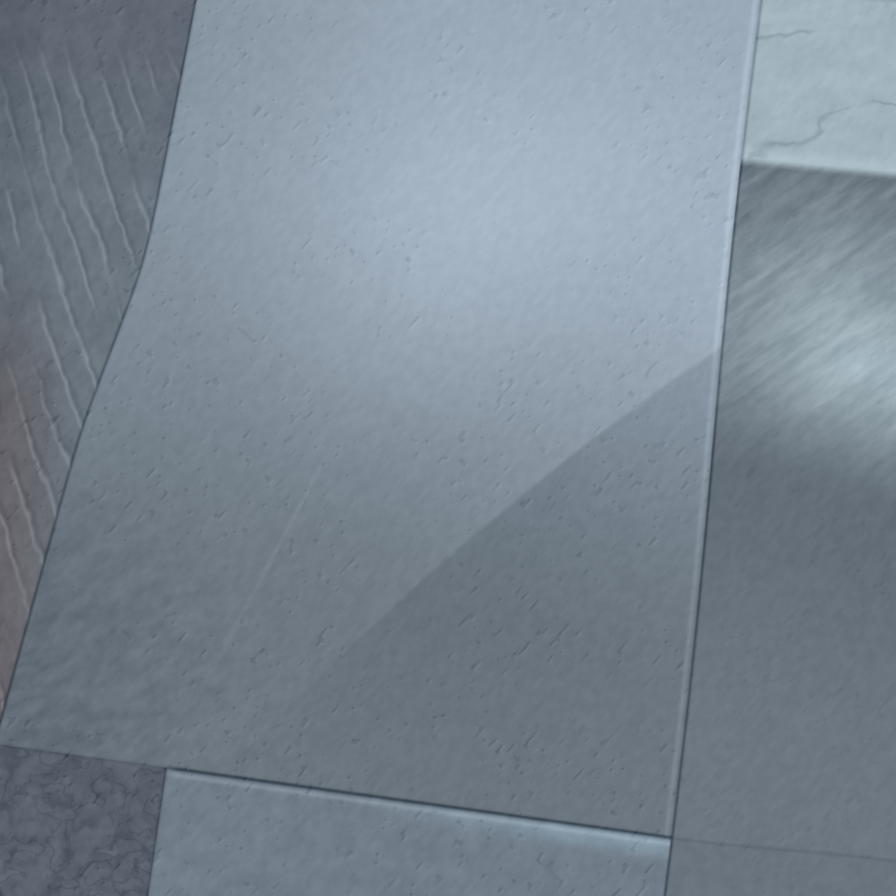
A Shadertoy shader for this texture:

```glsl
// Overlapping slate-grey metal sheets under a soft overhead glow.
// Curved seam functions split the canvas into sheets; each sheet gets its own
// gradient, then directional noise adds grain, pits, scratches and ridges.
const vec3 STEEL = vec3(0.428, 0.470, 0.508);
const vec3 SHINE = vec3(0.625, 0.685, 0.745);
const vec3 SHADOW = vec3(0.335, 0.365, 0.41);
const vec3 PALE = vec3(0.63, 0.70, 0.735);
const vec3 RUST = vec3(0.40, 0.385, 0.405);
const vec2 GLOW_CENTRE = vec2(0.53, 0.74);
const float SEAM_WIDTH = 0.0019;
const float GRAIN = 0.022;
const float PITS = 0.05;

float hash(vec2 p) {
    vec3 q = fract(vec3(p.xyx) * 0.1031);
    q += dot(q, q.yzx + 33.33);
    return fract((q.x + q.y) * q.z);
}

float noise(vec2 p) {
    vec2 i = floor(p), f = fract(p);
    f = f * f * (3.0 - 2.0 * f);
    return mix(mix(hash(i), hash(i + vec2(1, 0)), f.x),
               mix(hash(i + vec2(0, 1)), hash(i + vec2(1, 1)), f.x), f.y);
}

float fbm(vec2 p) {
    float sum = 0.0, amp = 0.5;
    for (int i = 0; i < 4; i++) {
        sum += amp * noise(p);
        p = mat2(1.6, 1.2, -1.2, 1.6) * p + 7.3;
        amp *= 0.5;
    }
    return sum / 0.9375;
}

vec2 turn(vec2 p, float a) {
    return vec2(cos(a) * p.x + sin(a) * p.y, cos(a) * p.y - sin(a) * p.x);
}

// Soft line profile around distance zero
float line(float d, float w) { return exp(-d * d / (w * w)); }

// Ramp with a rounded corner, for smoothly bending seams
float bend(float t) { return 0.5 * (t + sqrt(t * t + 0.0016)); }

// Seam positions
float leftSeam(float y) {
    return 0.091 + 0.274 * (y - 0.525) + 0.122 * bend(y - 0.525) - 0.205 * bend(y - 0.707);
}
float rightSeam(float y) { return 0.741 + 0.108 * y + 0.003 * sin(y * 6.28); }
float lowerSeam(float x) { return 0.169 - 0.139 * x + 0.009 * smoothstep(0.75, 1.0, x); }
float crease(float x) { float t = x - 0.482; return 0.362 + 0.89 * t - 0.35 * t * t; }

vec3 centreSheet(vec2 p, float aa) {
    float light = smoothstep(0.28, 0.80, p.y + 0.12 * (p.x - 0.5));
    light *= mix(0.50, 1.0, smoothstep(0.12, 0.52, p.x));
    light *= 1.0 - 0.12 * smoothstep(0.8, 1.0, p.y);
    vec3 c = mix(STEEL, SHINE, light);
    vec2 g = turn(p - GLOW_CENTRE, 0.7) / vec2(0.24, 0.14);
    c += 0.035 * exp(-dot(g, g));
    c -= 0.045 * (1.0 - smoothstep(0.0, 0.3, p.x)) * (1.0 - smoothstep(0.3, 0.6, p.y));
    // Diagonal fold: lit above, shaded below
    float d = p.y - crease(p.x);
    float fade = smoothstep(0.26, 0.62, p.x);
    float side = smoothstep(-0.003 - aa, 0.003 + aa, d);
    c += 0.025 * fade * exp(-max(d, 0.0) / 0.10) * side;
    c -= mix(0.010, 0.042, fade) * (1.0 - side) * exp(min(d, 0.0) / 0.22);
    c += 0.008 * fade * line(d, 0.004);
    // Faint secondary fold
    float f = p.x - 0.378 - 0.527 * (p.y - 0.518);
    c += 0.025 * line(f, 0.003) * smoothstep(0.22, 0.32, p.y) * smoothstep(0.54, 0.45, p.y);
    // Rougher grain towards the lower left corner
    float rough = smoothstep(0.45, 0.05, p.x) * smoothstep(0.55, 0.30, p.y);
    return c + 0.09 * rough * (fbm(turn(p, 0.5) * vec2(50.0, 90.0)) - 0.5);
}

vec3 leftSheet(vec2 p) {
    vec3 c = mix(STEEL - 0.012, SHADOW + 0.02, 0.7 * smoothstep(0.72, 1.0, p.y));
    c = mix(c, RUST, 0.85 * smoothstep(0.10, 0.0, p.x) * smoothstep(0.75, 0.50, p.y));
    c -= 0.03 * smoothstep(0.06, 0.0, p.x) * smoothstep(0.4, 0.7, p.y);
    // Steep raised ridges with broken crests
    float across = p.x + 0.31 * p.y + 0.022 * (fbm(p * vec2(14.0, 9.0)) - 0.5)
                 + 0.003 * (noise(p * 110.0) - 0.5);
    float ridge = fract(across * 34.0) - 0.5;
    float broken = smoothstep(0.25, 0.65, noise(p * vec2(34.0, 16.0)));
    float shown = broken * smoothstep(0.97, 0.88, p.y);
    c += (0.075 * line(ridge, 0.08) - 0.035 * line(ridge - 0.17, 0.10)) * shown;
    return c + 0.06 * (fbm(p * vec2(75.0, 45.0)) - 0.5);
}

vec3 rightSheet(vec2 p, float aa) {
    float y = p.y + 0.25 * (p.x - 0.9);
    vec3 c = mix(STEEL - 0.040, STEEL - 0.005, smoothstep(0.45, 0.15, y));
    float band = smoothstep(0.45, 0.61, y) * (1.0 - 0.75 * smoothstep(0.60, 0.83, y));
    c = mix(c, PALE, band * mix(0.5, 1.0, smoothstep(0.80, 0.96, p.x)));
    vec2 s = turn(p, 0.62) * vec2(26.0, 130.0);
    c += 0.13 * (fbm(s) - 0.5) * smoothstep(0.40, 0.6, y);
    // Pale upper plate with soft wandering cracks
    float edge = p.y - 0.818 + 0.09 * (p.x - 0.84);
    vec3 plate = PALE + 0.06 * (fbm(p * vec2(25.0, 55.0)) - 0.5);
    float vein = noise(p * vec2(10.0, 24.0) + 0.6 * fbm(p * 30.0)) - 0.5;
    plate -= 0.07 * line(vein, 0.045) * smoothstep(0.2, 0.6, noise(p * 26.0));
    plate += 0.035 * line(edge - 0.008, 0.009);
    c -= 0.025 * exp(min(edge, 0.0) / 0.015);
    return mix(c, plate, smoothstep(-aa - 0.005, aa + 0.005, edge));
}

vec3 lowerSheet(vec2 p, float depth, float aa) {
    float split = p.x - 0.165 - 0.147 * p.y;
    vec3 dark = SHADOW + 0.015 + 0.09 * (fbm(p * 80.0) - 0.5);
    dark -= 0.04 * line(noise(p * 75.0 + 2.0 * fbm(p * 60.0)) - 0.5, 0.10);
    vec3 mid = STEEL + vec3(0.012, 0.016, 0.024) + 0.045 * (fbm(p * 55.0) - 0.5);
    mid += vec3(0.07, 0.10, 0.11) * smoothstep(0.3, 0.72, p.x) * line(depth - 0.010, 0.014);
    vec3 c = mix(dark, mid, smoothstep(-aa, aa, split));
    return c - 0.07 * line(split, SEAM_WIDTH);
}

void mainImage(out vec4 fragColor, in vec2 fragCoord) {
    vec2 p = fragCoord / iResolution.xy;
    float aa = 1.0 / iResolution.y;
    float l = p.x - leftSeam(p.y), r = p.x - rightSeam(p.y), b = p.y - lowerSeam(p.x);
    float inRight = smoothstep(-aa, aa, r), above = smoothstep(-aa, aa, b);

    // Sheets
    vec3 c = mix(leftSheet(p), centreSheet(p, aa), smoothstep(-aa, aa, l));
    c = mix(lowerSheet(p, -b, aa), c, above);
    c = mix(c, rightSheet(p, aa) - 0.010 * (1.0 - above), inRight);

    // Seams and their lit rims
    float w = max(SEAM_WIDTH, aa);
    float middle = smoothstep(0.18, 0.20, p.x) * (1.0 - inRight);
    c -= 0.13 * line(l, w) * above;
    c -= 0.14 * line(r - 0.001, w);
    c += 0.055 * line(r + 0.006, w * 1.6) * above;
    c -= line(b, w * 1.2) * mix(0.035, 0.20, middle);
    c += 0.07 * middle * line(b + 0.007, w * 1.6);

    // Fine grain and slanted pits
    vec2 q = turn(p, 0.85);
    c += GRAIN * (fbm(q * vec2(95.0, 170.0)) - 0.5) * 2.0;
    vec2 cell = q * vec2(115.0, 210.0) + 11.0;
    float pit = smoothstep(0.80, 0.98, noise(cell));
    float lit = smoothstep(0.80, 0.98, noise(cell + vec2(0.0, 0.7)));
    float patchy = smoothstep(0.25, 0.65, noise(p * 14.0));
    c += PITS * patchy * (0.4 * lit - pit) * (1.0 - 0.6 * inRight);
    fragColor = vec4(clamp(c, 0.0, 1.0), 1.0);
}
```
